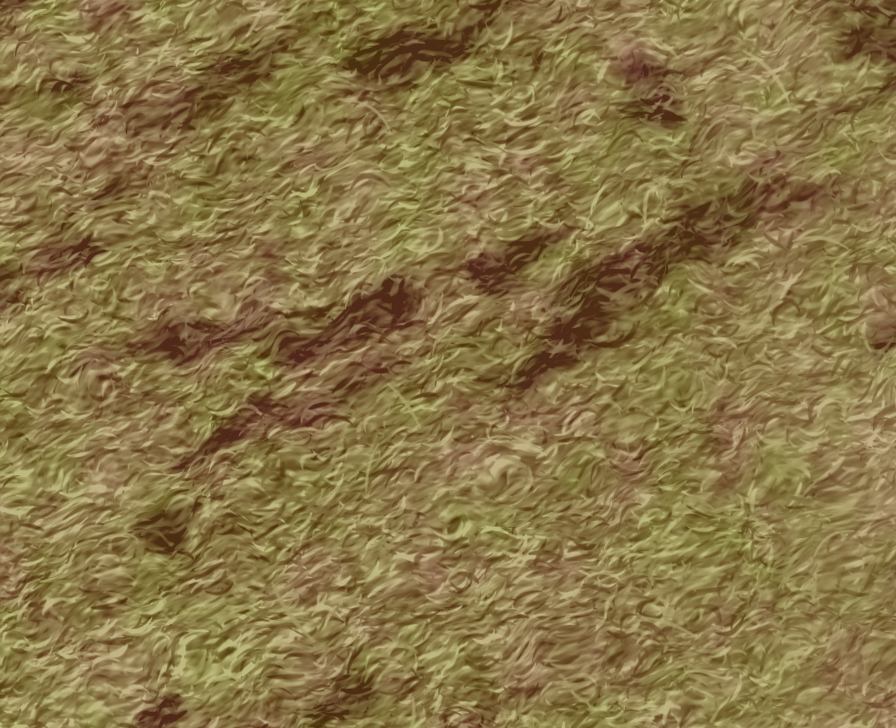
Give the GLSL for this texture, as a WebGL 2 fragment shader.

```glsl
#version 300 es
precision highp float;
// Draws a slope of matted dry grass: short slanted blades, dark hollows and a few pale stalks.

uniform vec2 u_resolution;
out vec4 fragColor;

const float SLOPE = 0.42;      // main direction of the blades, in radians
const float MEAN_TONE = 2.85;  // middle of the 0..5 tone scale
const float FEATHER = 0.0019;  // softness of blade edges

float hash(vec2 p) {
  return fract(sin(dot(p, vec2(127.1, 311.7))) * 43758.547);
}

vec2 rotate(vec2 p, float angle) {
  float c = cos(angle), s = sin(angle);
  return vec2(c * p.x + s * p.y, c * p.y - s * p.x);
}

float noise(vec2 p) {
  vec2 i = floor(p), f = fract(p);
  f = f * f * (3.0 - 2.0 * f);
  float low = mix(hash(i), hash(i + vec2(1, 0)), f.x);
  float high = mix(hash(i + vec2(0, 1)), hash(i + vec2(1, 1)), f.x);
  return mix(low, high, f.y);
}

float twoOctaves(vec2 p) {
  return 0.65 * noise(p) + 0.35 * noise(p * 2.3 + 17.0);
}

// Coverage of a bent, tapered blade lying along x.
float blade(vec2 p, float halfLength, float halfWidth, float bend) {
  float along = p.x / halfLength;
  p.y += bend * halfLength * (along * along - 0.4);
  float width = halfWidth * (1.0 - 0.5 * along * along);
  float d = length(vec2(max(abs(p.x) - halfLength, 0.0), p.y)) - width;
  return 1.0 - smoothstep(-FEATHER, FEATHER, d);
}

// Lays one blade per cell over the given tone.
float scatterBlades(float tone, vec2 p, float cell, vec2 halfSize, float spread,
                    float density, vec2 toneRange, float seed) {
  vec2 home = floor(p / cell);
  for (int y = -1; y <= 1; y++) {
    for (int x = -1; x <= 1; x++) {
      vec2 id = home + vec2(x, y);
      vec2 key = id + seed * vec2(13.7, 7.3);
      if (hash(key + 5.1) > density) continue;
      vec2 centre = (id + vec2(hash(key), hash(key + 31.4))) * cell;
      float turn = hash(key + 47.2) + hash(key + 59.8) - 1.0;
      vec2 q = rotate(p - centre, SLOPE + spread * turn);
      vec2 size = halfSize * mix(0.6, 1.0, hash(key + 71.3));
      float bend = 1.1 * (hash(key + 83.6) - 0.5);
      float cover = blade(q, size.x, size.y, bend);
      float shade = mix(toneRange.x, toneRange.y, hash(key + 97.9));
      tone = mix(tone, shade, 0.8 * cover);
    }
  }
  return tone;
}

vec3 toneColour(float tone) {
  vec3 straw[6] = vec3[6](
    vec3(0.31, 0.18, 0.06), vec3(0.40, 0.29, 0.13), vec3(0.48, 0.39, 0.21),
    vec3(0.55, 0.48, 0.29), vec3(0.64, 0.58, 0.38), vec3(0.75, 0.71, 0.51));
  tone = clamp(tone, 0.0, 4.999);
  int step0 = int(tone);
  return mix(straw[step0], straw[step0 + 1], fract(tone));
}

void main() {
  vec2 p = gl_FragCoord.xy / u_resolution.y;
  vec2 sway = vec2(noise(p * 16.0), noise(p * 16.0 + 40.0)) - 0.5;
  vec2 warped = p + 0.022 * sway;
  vec2 grain = rotate(warped, SLOPE);

  // Matted undergrowth
  float tone = MEAN_TONE + 4.0 * (twoOctaves(grain * vec2(45.0, 120.0)) - 0.5);

  // Blades, layer over layer
  float looseness = mix(0.75, 1.15, smoothstep(0.3, 1.1, p.x));
  for (int layer = 0; layer < 8; layer++) {
    float seed = float(layer) + 1.0;
    vec2 q = rotate(warped, seed * 0.8);
    vec2 back = rotate(vec2(0.31, 0.17) * seed, seed);
    tone = scatterBlades(tone, rotate(q, -seed * 0.8) + back, 0.03,
                         vec2(0.021, 0.0036), looseness, 0.85, vec2(0.5, 5.3), seed);
  }

  // Fine fibres
  tone += 2.0 * (noise(grain * vec2(90.0, 210.0) + 9.0) - 0.5);

  // Hollows and broad light
  float hollow = smoothstep(0.60, 0.85, twoOctaves(grain * vec2(6.0, 13.0) + 3.0));
  float contrast = mix(1.05, 0.78, smoothstep(0.65, 1.2, p.x));
  tone = MEAN_TONE + contrast * (tone - MEAN_TONE);
  tone += 0.2 - 2.3 * hollow + 0.9 * (noise(grain * vec2(4.0, 8.0) + 21.0) - 0.5);

  // Long pale stalks
  tone = scatterBlades(tone, p, 0.26, vec2(0.05, 0.0034), 2.2, 0.4, vec2(4.1, 4.8), 23.0);

  // Drift between green and reddish straw
  float drift = twoOctaves(warped * 14.0 + 60.0) - 0.5;
  vec3 colour = toneColour(tone) + drift * vec3(-0.05, 0.06, -0.08);
  colour += hollow * vec3(0.0, -0.015, 0.03);
  fragColor = vec4(colour, 1.0);
}
```
